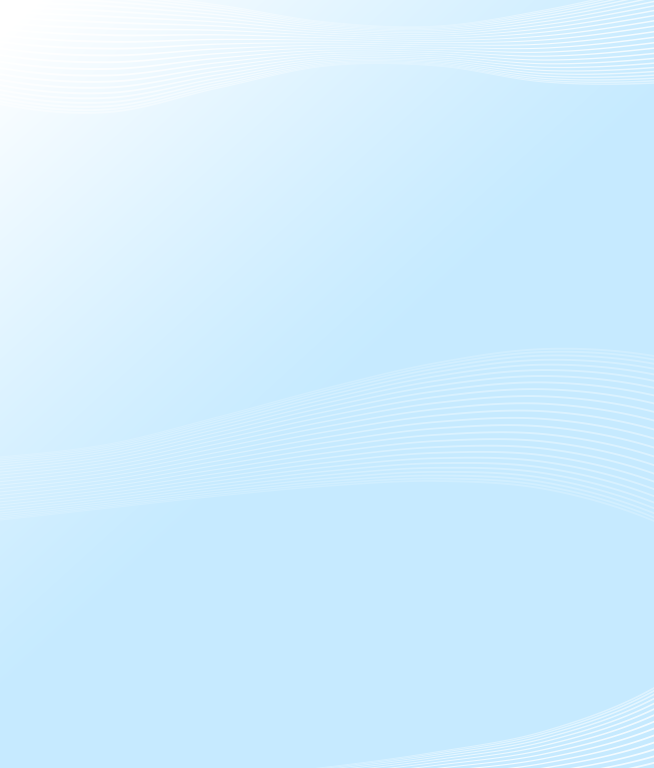
Write a Shadertoy shader that draws this background.

```glsl
// Pale blue diagonal gradient crossed by three ribbons of fine white wave lines.

const vec3 SKY = vec3(0.775, 0.918, 1.0);
const vec3 WHITE = vec3(1.0);
const float PI = 3.14159265;
const float UNIT = 1.0 / 768.0; // knot heights are in 768ths of the canvas height

// Smooth curve through seven evenly spaced knots, with one guide beyond each side
float curveAt(float x, float knots[9]) {
    float position = clamp(x, 0.0, 0.9999) * 6.0;
    int i = int(position);
    float t = fract(position);
    float a = knots[i], b = knots[i + 1], c = knots[i + 2], d = knots[i + 3];
    float bend = 2.0 * a - 5.0 * b + 4.0 * c - d;
    float twist = 3.0 * (b - c) + d - a;
    return UNIT * (b + 0.5 * t * (c - a + t * (bend + t * twist)));
}

// Antialiased coverage of a line, using distance, width and pixel size
float lineCoverage(float dist, float width, float pixel) {
    float edge = 0.5 * (width + pixel) - dist;
    return clamp(edge / pixel, 0.0, 1.0) * min(width / pixel, 1.0);
}

// Family of lines between two edges; they thin where the ribbon narrows
// and fade where they gather near its edges
float ribbon(float depth, float top, float bottom, int count, float maxWidth, float pixel) {
    float spacing = (bottom - top) / float(count - 1);
    float width = min(maxWidth, 0.36 * spacing);
    float coverage = 0.0;
    for (int i = 0; i < count; i++) {
        float s = float(i) / float(count - 1);
        float spread = mix(s, 0.5 - 0.5 * cos(PI * s), 0.55);
        float dist = abs(depth - mix(top, bottom, spread));
        float strength = mix(0.5, 1.0, sin(PI * s));
        coverage += strength * lineCoverage(dist, width, pixel);
    }
    return min(coverage, 1.0);
}

// White corner glow fading diagonally into the sky colour
vec3 background(vec2 p) {
    float diagonal = 0.863 * p.x + 1.113 * p.y;
    float glow = clamp(1.0 - (diagonal - 0.05) / 0.97, 0.0, 1.0);
    return mix(SKY, WHITE, pow(glow, 1.2));
}

void mainImage(out vec4 fragColor, in vec2 fragCoord) {
    vec2 uv = fragCoord / iResolution.xy;
    vec2 p = vec2(uv.x, 1.0 - uv.y); // depth is measured from the top
    float pixel = 1.0 / iResolution.y;
    vec3 color = background(p);

    // Upper ribbon, pinched right of centre
    float upperTop = curveAt(p.x, float[9](-30.0, -14.0, -8.0, 5.0, 22.0, 26.0, 10.0, -14.0, -40.0));
    float upperBottom = curveAt(p.x, float[9](70.0, 104.0, 112.0, 88.0, 66.0, 66.0, 82.0, 83.0, 72.0));
    float upper = ribbon(p.y, upperTop, upperBottom, 24, 1.9 * UNIT, pixel);
    color = mix(color, WHITE, 0.8 * upper);

    // Middle ribbon, widening to the right
    float middleTop = curveAt(p.x, float[9](464.0, 457.0, 444.0, 417.0, 388.0, 363.0, 349.0, 356.0, 385.0));
    float middleBottom = curveAt(p.x, float[9](531.0, 520.0, 508.0, 496.0, 486.0, 481.0, 489.0, 521.0, 580.0));
    float middle = ribbon(p.y, middleTop, middleBottom, 25, 1.9 * UNIT, pixel);
    color = mix(color, WHITE, mix(0.3, 0.4, p.x) * middle);

    // Lower ribbon, rising from the bottom right
    float lowerTop = curveAt(p.x, float[9](815.0, 802.0, 790.0, 778.0, 767.0, 752.0, 731.0, 688.0, 610.0));
    float lowerBottom = curveAt(p.x, float[9](860.0, 840.0, 825.0, 812.0, 805.0, 802.0, 800.0, 790.0, 765.0));
    float lower = ribbon(p.y, lowerTop, lowerBottom, 20, 1.9 * UNIT, pixel);
    color = mix(color, WHITE, 0.8 * lower);

    fragColor = vec4(color, 1.0);
}
```
